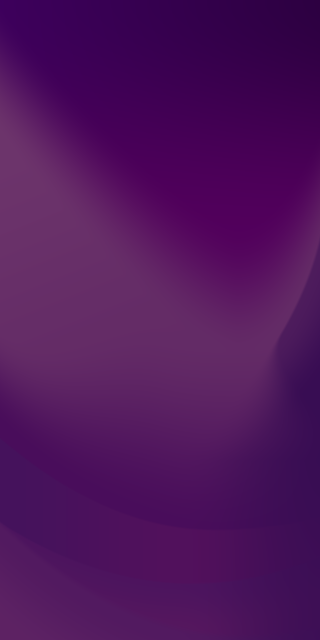
Give the GLSL for this background, as a Shadertoy shader.

```glsl
// Soft purple drapery: a dark bowl above, a broad mauve sheet below it,
// a shadowed fold on the right and three faint overlapping arcs at the foot.
// Each part is a curve height y(x), blended by the signed distance to it.

// Parabola with its lowest point at (foot.x, foot.y)
float arc(float x, vec2 foot, float bend) {
    float d = x - foot.x;
    return foot.y + bend * d * d;
}

// Lower rim of the dark bowl, straighter on the left than on the right
float bowlRim(float x) {
    float left = max(0.74 - x, 0.0);
    float right = max(x - 0.74, 0.0);
    return 0.63 + 0.518 * pow(left, 1.35) + 2.2 * right * right;
}

void mainImage(out vec4 fragColor, in vec2 fragCoord) {
    vec2 p = fragCoord / iResolution.xy;
    float edge = 1.5 / iResolution.y;

    // Mauve sheet, brightest on the upper left
    vec3 mauve = mix(vec3(0.39, 0.17, 0.40), vec3(0.425, 0.205, 0.42),
                     smoothstep(0.35, 0.8, p.y - 0.2 * p.x));

    // Sheet sinks to plum toward the first arc
    float firstArc = arc(p.x, vec2(0.67, 0.172), p.x < 0.67 ? 0.32 : 0.18);
    float spread = mix(0.17, 0.31, smoothstep(0.0, 0.5, p.x));
    float lift = smoothstep(0.02 - 0.06 * p.x, spread, p.y - firstArc);
    vec3 color = mix(vec3(0.285, 0.05, 0.355), mauve, lift);

    // Dark bowl with a magenta rim
    vec3 night = mix(vec3(0.24, 0.0, 0.36), vec3(0.175, 0.0, 0.255), p.x);
    vec3 bowl = mix(vec3(0.32, 0.0, 0.36), night, smoothstep(0.62, 1.0, p.y));
    color = mix(color, bowl, smoothstep(-0.19, 0.02, p.y - bowlRim(p.x)));

    // Lower sheets, each overlapping the one before
    vec3 violet = mix(vec3(0.27, 0.07, 0.36), vec3(0.32, 0.065, 0.36),
                      smoothstep(0.0, 0.6, p.x));
    color = mix(color, violet, smoothstep(-edge, edge, firstArc - p.y));

    float secondDepth = arc(p.x, vec2(0.6, 0.088), 0.265) - p.y;
    vec3 plum = mix(vec3(0.30, 0.08, 0.37), vec3(0.335, 0.09, 0.37),
                    smoothstep(0.0, 0.08, secondDepth));
    color = mix(color, plum, smoothstep(-edge, edge, secondDepth));

    float thirdDepth = arc(p.x, vec2(0.77, 0.005), 0.3) - p.y;
    vec3 rose = mix(vec3(0.32, 0.10, 0.375), vec3(0.365, 0.135, 0.39),
                    smoothstep(0.0, 0.16, thirdDepth));
    color = mix(color, rose, smoothstep(-0.006, 0.006, thirdDepth));

    // Right fold: crisp at its top, dissolving downward
    float drop = clamp(0.64 - p.y, 0.0, 0.36);
    float inside = p.x - (1.0 - 0.4 * drop - 2.4 * drop * drop);
    float softness = 0.012 + 0.46 * (1.0 - smoothstep(0.27, 0.48, p.y));
    float shade = smoothstep(0.0, softness, inside)
                * mix(0.5, 1.0, smoothstep(0.0, 0.22, inside));
    shade *= mix(0.8, 1.0, smoothstep(0.1, 0.3, p.y));
    color = mix(color, vec3(0.22, 0.05, 0.325), shade);

    fragColor = vec4(color, 1.0);
}
```
